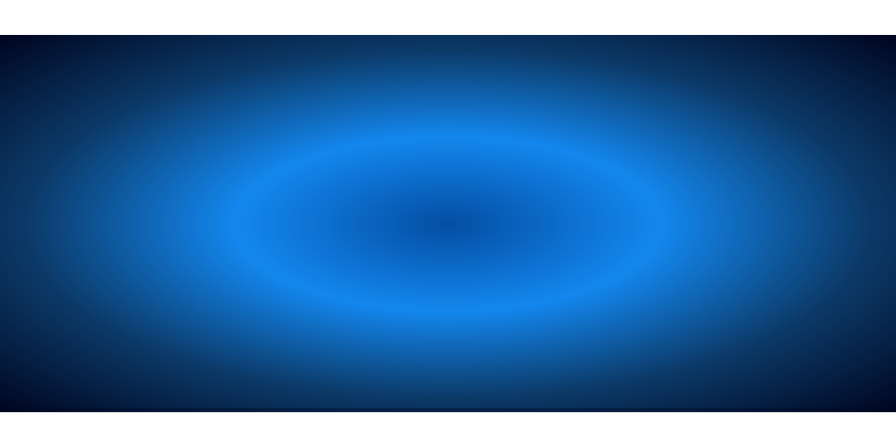
A WebGL 1 fragment shader for this background:

```glsl
precision highp float;

uniform vec2 u_resolution;

// Layout, as fractions of the canvas
const vec2 GLOW_CENTER = vec2(0.5, 0.5);
const vec2 GLOW_RADII = vec2(0.707, 0.584);
const float BAND_BOTTOM = 0.080;
const float BAND_TOP = 0.922;
const float RIM_HEIGHT = 0.009;
const float RIM_STRENGTH = 0.4;

// Gradient stops, as fractions of the glow radii
const float RING_STOP = 0.333;
const float FADE_STOP = 0.667;

const vec3 CORE_COLOR = vec3(0.015, 0.305, 0.635);
const vec3 RING_COLOR = vec3(0.075, 0.530, 0.935);
const vec3 FADE_COLOR = vec3(0.045, 0.225, 0.405);
const vec3 CORNER_COLOR = vec3(0.000, 0.025, 0.130);
const vec3 MARGIN_COLOR = vec3(1.0);

// Piecewise linear blend from the core out to the corners
vec3 glowColor(float radius) {
  vec3 color = mix(CORE_COLOR, RING_COLOR, clamp(radius / RING_STOP, 0.0, 1.0));
  color = mix(color, FADE_COLOR,
              clamp((radius - RING_STOP) / (FADE_STOP - RING_STOP), 0.0, 1.0));
  return mix(color, CORNER_COLOR,
             clamp((radius - FADE_STOP) / (1.0 - FADE_STOP), 0.0, 1.0));
}

// Step softened over about one pixel
float softStep(float edge, float value, float pixel) {
  return clamp((value - edge) / pixel + 0.5, 0.0, 1.0);
}

void main() {
  vec2 uv = gl_FragCoord.xy / u_resolution;
  float pixel = 1.0 / u_resolution.y;

  // Elliptical glow
  vec3 color = glowColor(length((uv - GLOW_CENTER) / GLOW_RADII));

  // Dark rim along the lower edge of the band
  float rim = 1.0 - softStep(BAND_BOTTOM + RIM_HEIGHT, uv.y, pixel);
  color = mix(color, CORNER_COLOR, RIM_STRENGTH * rim);

  // Plain margins above and below the band
  float band = softStep(BAND_BOTTOM, uv.y, pixel)
             * (1.0 - softStep(BAND_TOP, uv.y, pixel));
  gl_FragColor = vec4(mix(MARGIN_COLOR, color, band), 1.0);
}
```
